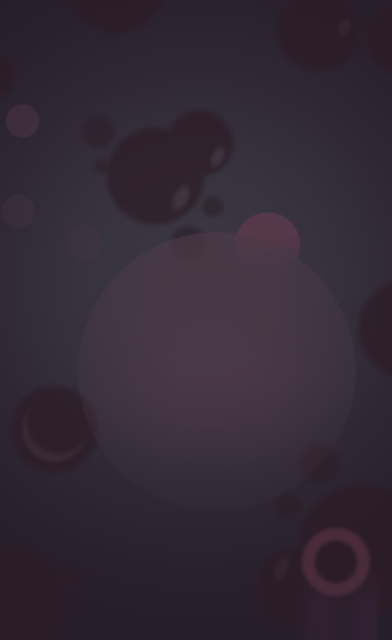
Reproduce this background procedurally as a Shadertoy shader.

```glsl
#define GLOW_COLOR vec3(0.228, 0.213, 0.256)
#define EDGE_COLOR vec3(0.155, 0.118, 0.168)
#define BLOB_COLOR vec3(0.170, 0.110, 0.150)
#define PINK_COLOR vec3(0.345, 0.220, 0.290)
#define VEIL_COLOR vec3(0.300, 0.225, 0.285)
#define RING_COLOR vec3(0.300, 0.175, 0.235)
#define SHINE_COLOR vec3(0.270, 0.220, 0.270)
#define BLOB_OPACITY 0.72
#define BLOB_BLUR 0.008
#define CRISP 0.0018

// x, y and radius in units of the canvas height
const vec3 bubbles[11] = vec3[](
    vec3(0.182, 1.026, 0.078), vec3(0.497, 0.954, 0.066), vec3(0.625, 0.940, 0.055),
    vec3(-0.013, 0.883, 0.037), vec3(0.243, 0.725, 0.076), vec3(0.312, 0.776, 0.052),
    vec3(0.638, 0.486, 0.078), vec3(0.085, 0.329, 0.068), vec3(0.566, 0.141, 0.102),
    vec3(0.462, 0.082, 0.062), vec3(0.020, 0.060, 0.085));
const vec3 droplets[7] = vec3[](
    vec3(0.154, 0.794, 0.025), vec3(0.159, 0.740, 0.011), vec3(0.332, 0.677, 0.016),
    vec3(0.294, 0.620, 0.027), vec3(0.499, 0.275, 0.031), vec3(0.449, 0.210, 0.020),
    vec3(0.115, 0.099, 0.016));

float disc(vec2 p, vec3 circle, float blur) {
    return 1.0 - smoothstep(-blur, blur, length(p - circle.xy) - circle.z);
}

// Soft tilted ellipse
float shine(vec2 p, vec2 center, vec2 size, float angle) {
    float c = cos(angle), s = sin(angle);
    vec2 q = mat2(c, -s, s, c) * (p - center) / size;
    return 1.0 - smoothstep(0.4, 1.2, length(q));
}

void mainImage(out vec4 fragColor, in vec2 fragCoord) {
    vec2 p = fragCoord / iResolution.y;

    // Backdrop with a broad central glow
    float falloff = smoothstep(0.05, 0.56, length(p - vec2(0.31, 0.56)));
    vec3 color = mix(GLOW_COLOR, EDGE_COLOR, falloff);

    // Dark blurred bubbles, merged where they overlap
    float blobs = 0.0;
    for (int i = 0; i < 11; i++) blobs = max(blobs, disc(p, bubbles[i], BLOB_BLUR));
    for (int i = 0; i < 7; i++) blobs = max(blobs, 0.75 * disc(p, droplets[i], BLOB_BLUR));
    color = mix(color, BLOB_COLOR, BLOB_OPACITY * blobs);

    // Reflections on the bubbles
    float glints = shine(p, vec2(0.283, 0.691), vec2(0.014, 0.025), -0.45);
    glints += shine(p, vec2(0.340, 0.755), vec2(0.011, 0.019), -0.45);
    glints += 0.35 * shine(p, vec2(0.538, 0.957), vec2(0.010, 0.016), -0.45);
    glints += 0.35 * shine(p, vec2(0.440, 0.112), vec2(0.012, 0.022), -0.45);
    float crescent = disc(p, vec3(0.085, 0.329, 0.050), 0.006)
                   * (1.0 - disc(p, vec3(0.092, 0.342, 0.051), 0.008));
    color = mix(color, SHINE_COLOR, 0.75 * glints + 0.5 * crescent);

    // Small pink lights
    color = mix(color, PINK_COLOR, 0.40 * disc(p, vec3(0.035, 0.811, 0.026), CRISP));
    color = mix(color, PINK_COLOR, 0.20 * disc(p, vec3(0.029, 0.670, 0.026), CRISP));
    color = mix(color, PINK_COLOR, 0.16 * disc(p, vec3(0.132, 0.621, 0.028), 0.005));
    float lampFade = smoothstep(0.565, 0.635, p.y);
    color = mix(color, PINK_COLOR, 0.9 * lampFade * disc(p, vec3(0.418, 0.617, 0.051), CRISP));

    // Large translucent disc, fading downward and toward its sides
    float veil = disc(p, vec3(0.339, 0.420, 0.217), CRISP);
    float veilFade = mix(0.12, 0.68, smoothstep(0.22, 0.44, p.y));
    veilFade *= 1.0 - 0.55 * smoothstep(0.05, 0.24, abs(p.x - 0.335));
    color = mix(color, VEIL_COLOR, veil * veilFade);
    float ember = exp(-dot(p - vec2(0.335, 0.395), p - vec2(0.335, 0.395)) * 55.0);
    color += vec3(0.014, 0.0, 0.004) * ember * veil;

    // Purple stem below the ring
    float stem = smoothstep(0.065, 0.050, abs(p.x - 0.533)) * smoothstep(0.12, 0.05, p.y);
    float fold = 0.5 + 0.5 * cos((p.x - 0.575) * 85.0);
    color = mix(color, vec3(0.195, 0.130, 0.200), stem * mix(0.35, 0.85, fold));

    // Glowing ring with a dark core
    float radius = length(p - vec2(0.525, 0.122));
    color = mix(color, BLOB_COLOR, 0.8 * smoothstep(0.040, 0.028, radius));
    color = mix(color, RING_COLOR, 0.9 * smoothstep(0.016, 0.004, abs(radius - 0.043)));

    fragColor = vec4(color, 1.0);
}
```
